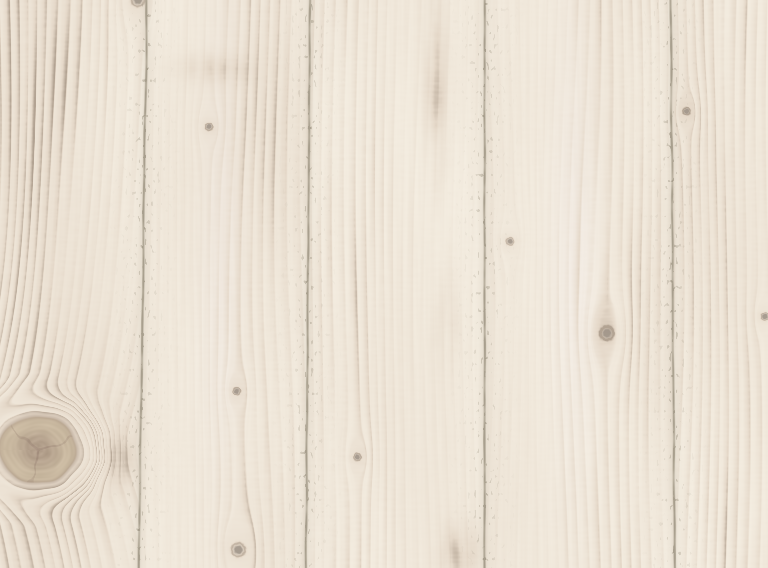
Reproduce this texture procedurally as a WebGL 1 fragment shader.

```glsl
precision highp float;
// Whitewashed pine boards: five upright planks with scorched grain, knots and worn seams.
uniform vec2 u_resolution;

// Lengths are fractions of the canvas width.
const vec3 CREAM = vec3(0.957, 0.930, 0.882);
const vec3 TAN = vec3(0.895, 0.845, 0.785);
const vec3 UMBER = vec3(0.700, 0.640, 0.575);
const vec3 HEARTWOOD = vec3(0.955, 0.930, 0.905);
const vec3 SEAM_COLOR = vec3(0.660, 0.625, 0.555);
const vec3 KNOT_CORE = vec3(0.590, 0.545, 0.500);
const vec3 BIG_KNOT_COLOR = vec3(0.790, 0.725, 0.630);
const vec3 BIG_KNOT_CORE = vec3(0.660, 0.580, 0.510);
const vec2 BIG_KNOT = vec2(0.050, 0.154);
const float BIG_KNOT_RADIUS = 0.051;
const float GRAIN_LINES = 74.0;
const float SEAM_HALF_WIDTH = 0.0013;
const int SEAMS = 4;
const int KNOTS = 9;
const int SCORCHES = 3;

vec2 gradientAt(vec2 cell) {
  float a = fract(sin(dot(cell, vec2(127.1, 311.7))) * 43758.5) * 6.2832;
  return vec2(cos(a), sin(a));
}

// Gradient noise, roughly -0.7 to 0.7.
float noise(vec2 p) {
  vec2 i = floor(p), f = p - i, w = f * f * f * (f * (f * 6.0 - 15.0) + 10.0);
  vec2 e = vec2(1.0, 0.0);
  float low = mix(dot(gradientAt(i), f), dot(gradientAt(i + e), f - e), w.x);
  float high = mix(dot(gradientAt(i + e.yx), f - e.yx), dot(gradientAt(i + 1.0), f - 1.0), w.x);
  return mix(low, high, w.y);
}

float blob(vec2 d, vec2 size) {
  d /= size;
  return exp(-dot(d, d));
}

// Slightly leaning joints; the boards widen to the right.
float seamX(float i, float y) {
  return 0.186 + 0.2075 * i + 0.0075 * i * i + (0.014 - 0.007 * i) * (y - 0.37);
}

vec2 knotCenter(float i) {
  return vec2(0.18 + 0.102 * i - 0.18 * exp(-0.6 * (i - 3.2) * (i - 3.2)),
              0.38 + 0.36 * cos(i) - 0.42 * exp(-2.0 * (i - 6.0) * (i - 6.0)));
}

void main() {
  vec2 p = gl_FragCoord.xy / u_resolution.x;
  float pixel = 1.0 / u_resolution.x;

  // Board number, position across the board, nearest seam
  float board = 0.0, seamGap = 1.0;
  float wobble = 0.0012 * noise(vec2(p.x * 3.0, p.y * 16.0));
  for (int i = 0; i < SEAMS; i++) {
    float gap = p.x + wobble - seamX(float(i), p.y);
    board += step(0.0, gap);
    seamGap = min(seamGap, abs(gap));
  }
  float left = seamX(board - 1.0, p.y);
  float across = (p.x - left) / (seamX(board, p.y) - left);
  float firstBoard = 1.0 - step(0.5, board);
  float odd = mod(board, 2.0);

  // Grain bends around the small knots
  float grainX = p.x, halo = 0.0, core = 0.0;
  for (int i = 0; i < KNOTS; i++) {
    float k = float(i), r = 0.006 + 0.0025 * cos(k * 2.1);
    vec2 d = p - knotCenter(k);
    vec2 s = d * vec2(1.0, 0.45);
    float push = min(5.0 * r * r / (dot(s, s) + 0.00001), 1.0);
    grainX -= d.x * push * exp(-dot(s, s) * 900.0);
    float dist = length(d) + 0.0012 * noise(d * 260.0 + k);
    core = max(core, 1.0 - smoothstep(r * 0.45, r * 0.75 + pixel, dist));
    halo += 0.55 * exp(-pow((dist - r) / (0.25 * r), 2.0)) + 0.15 * blob(d, vec2(r * 2.5));
  }

  // Grain swoops towards the big knot and closes into rings
  vec2 toBig = p - BIG_KNOT;
  float bigDist = length(toBig * vec2(1.0, 1.17)) + 0.004 * noise(toBig * 35.0);
  float swoop = 0.075 * exp(-8.0 * sqrt(toBig.y * toBig.y + 0.0016));
  float ringMix = firstBoard * (1.0 - smoothstep(0.055, 0.12, bigDist));
  grainX = mix(grainX + swoop * firstBoard, bigDist, ringMix);

  // Growth lines: each fades in slowly and ends on a sharp edge
  float warp = noise(vec2(grainX * 11.0 + board * 7.3, p.y * 1.3));
  float lines = grainX * GRAIN_LINES + 2.0 * warp + board * 3.7;
  float phase = fract(lines);
  float ridge = phase * phase * (1.0 - smoothstep(0.82, 1.0, phase));
  float lineTone = 0.65 + 0.9 * noise(vec2(floor(lines) * 1.37 + 0.5, p.y * 3.5));
  float band = blob(vec2(across - mix(0.24, 0.72, odd), 0.0), vec2(0.27 + 0.30 * firstBoard, 1.0));
  float patches = 0.75 + 0.9 * noise(vec2(p.x * 13.0 + board * 5.0, p.y * 4.0));
  float grainTone = (0.16 + band * patches * (0.85 + 0.25 * firstBoard)) * lineTone;

  // Scorch marks down the middle board and beside the big knot
  float scorch = 0.0;
  for (int i = 0; i < SCORCHES; i++) {
    float k = float(i);
    vec2 d = p - vec2(0.597 - 0.0145 * k, 0.02 + 0.30 * k);
    scorch += (0.55 - 0.35 * k * (2.0 - k)) * blob(d, vec2(0.022 - 0.004 * k, 0.035 + 0.035 * k));
  }
  scorch += 0.5 * blob(p - vec2(0.156, 0.14), vec2(0.016, 0.032));
  scorch += 0.3 * blob(p - vec2(0.275, 0.650), vec2(0.045, 0.018));
  scorch *= 0.9 + 0.9 * noise(vec2(p.x * 90.0, p.y * 12.0));

  // Fibres, saw marks and broad fading
  float fibre = noise(vec2(grainX * 260.0, p.y * 9.0));
  float sawMarks = noise(vec2(p.x * 45.0, p.y * 230.0));
  float fade = noise(p * vec2(7.0, 2.5) + board * 4.1);
  float stain = 0.10 + 0.16 * fade + 0.07 * fibre + 0.12 * firstBoard * band;
  stain += 1.05 * max(grainTone, 0.0) * ridge + scorch + halo;
  stain += sawMarks * (0.03 + 0.12 * (band * ridge + scorch));
  stain = clamp(stain, 0.0, 1.0);
  float pale = odd * blob(vec2(across - 0.48, p.y - 0.42), vec2(0.13, 0.30));
  vec3 color = mix(mix(CREAM, HEARTWOOD, 0.8 * pale), TAN, min(2.0 * stain, 1.0));
  color = mix(color, UMBER, max(2.0 * stain - 1.0, 0.0));

  // Knots; the big one has a dark rim and radial cracks
  color = mix(color, KNOT_CORE, 0.8 * core);
  float angle = atan(toBig.y, toBig.x) + 0.25 * noise(toBig * 60.0);
  float crack = 1.0 - smoothstep(0.0008, 0.0022 + pixel, bigDist * abs(sin(angle * 1.5 - 0.5)));
  float heart = 1.0 - smoothstep(0.008, 0.040, bigDist);
  float rim = exp(-pow((bigDist - BIG_KNOT_RADIUS) / 0.0035, 2.0));
  vec3 knotColor = mix(BIG_KNOT_COLOR, BIG_KNOT_CORE, 0.7 * heart + 0.4 * crack);
  knotColor += 0.05 * noise(vec2(bigDist * 190.0, angle));
  float inside = 1.0 - smoothstep(BIG_KNOT_RADIUS - 0.002, BIG_KNOT_RADIUS + 0.001, bigDist);
  color = mix(mix(color, knotColor, inside), BIG_KNOT_CORE, 0.45 * rim);

  // Seams with soft shoulders and chipped paint
  float wear = noise(vec2(p.x * 20.0, p.y * 45.0));
  float seam = 1.0 - smoothstep(SEAM_HALF_WIDTH - pixel, SEAM_HALF_WIDTH + pixel, seamGap);
  float chips = smoothstep(0.30, 0.45, noise(p * vec2(240.0, 130.0))) * exp(-seamGap * 75.0);
  float shoulder = 0.25 * exp(-seamGap * 260.0);
  color = mix(color, SEAM_COLOR, clamp(seam * (0.75 + 0.6 * wear) + shoulder + 0.6 * chips, 0.0, 1.0));

  gl_FragColor = vec4(color, 1.0);
}
```
